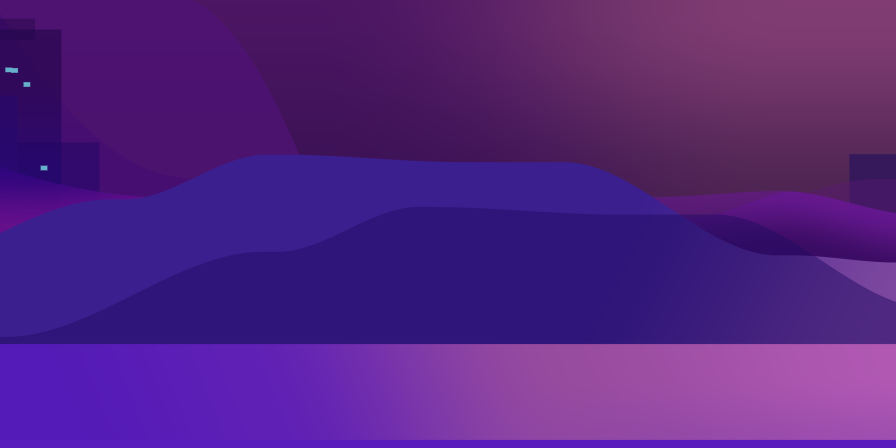
Write a Shadertoy shader that draws this background.

```glsl
// Violet dusk: layered translucent hills, faint city blocks and a glowing foreground band.

// Antialiased coverage of a signed distance, positive inside.
float cover(float d) {
    float soft = 0.7 / iResolution.y;
    return smoothstep(-soft, soft, d);
}

// Coverage of a rectangle between two corners.
float box(vec2 p, vec2 low, vec2 high) {
    vec2 d = min(p - low, high - p);
    return cover(min(d.x, d.y));
}

// Height of the rolling ridge shared by both main hills.
float ridge(float x) {
    return 0.365 + 0.190 * smoothstep(-0.326, 0.247, x)
                 + 0.100 * smoothstep(0.281, 0.594, x)
                 - 0.017 * smoothstep(0.625, 1.04, x)
                 - 0.208 * smoothstep(1.26, 1.734, x)
                 - 0.016 * smoothstep(1.77, 2.0, x);
}

vec3 sky(vec2 p) {
    vec3 dusk = mix(vec3(0.24, 0.07, 0.34), vec3(0.30, 0.085, 0.39), smoothstep(0.6, 1.05, p.y));
    dusk = mix(dusk, vec3(0.30, 0.14, 0.32), smoothstep(1.0, 1.7, p.x));
    float glow = smoothstep(0.7, 1.75, p.x) * smoothstep(0.52, 0.98, p.y);
    return mix(dusk, vec3(0.50, 0.235, 0.45), glow);
}

// Faint slopes behind the left-hand buildings.
vec3 leftSlopes(vec3 col, vec2 p) {
    float dx = max(p.x - 0.43, 0.0);
    float tall = 1.0 - 0.5 * dx - 4.0 * dx * dx;
    col = mix(col, vec3(0.31, 0.07, 0.46), 0.75 * cover(tall - p.y) * step(p.x, 0.8));
    float away = max(0.43 - p.x, 0.0);
    float low = 0.602 + 2.0 * away * away;
    return mix(col, vec3(0.25, 0.04, 0.45), 0.45 * cover(low - p.y) * step(p.x, 0.6));
}

vec3 buildings(vec3 col, vec2 p) {
    vec3 shade = mix(vec3(0.12, 0.02, 0.42), vec3(0.13, 0.02, 0.29), smoothstep(0.6, 0.85, p.y));
    col = mix(col, shade, 0.45 * box(p, vec2(-0.1, 0.911), vec2(0.078, 0.958)));
    col = mix(col, shade, 0.60 * box(p, vec2(-0.1, 0.5), vec2(0.137, 0.934)));
    col = mix(col, shade, 0.50 * box(p, vec2(0.039, 0.5), vec2(0.222, 0.682)));
    col = mix(col, vec3(0.13, 0.03, 0.45), 0.4 * box(p, vec2(-0.1, 0.5), vec2(0.039, 0.786)));
    col = mix(col, vec3(0.17, 0.08, 0.36), 0.75 * box(p, vec2(1.896, 0.5), vec2(2.1, 0.656)));

    // Lit windows
    for (int i = 0; i < 4; i++) {
        float k = float(i);
        vec2 c = vec2(0.0195 + 0.013 * pow(k, 1.64), 0.844 - 0.219 * pow(k / 3.0, 4.7));
        vec2 size = vec2(0.0075, 0.0052);
        col = mix(col, vec3(0.40, 0.69, 0.80), box(p, c - size, c + size));
    }
    return col;
}

// Saturated slopes low on either side.
vec3 sideSlopes(vec3 col, vec2 p) {
    float away = 1.0 - p.x / 0.4;
    float left = 0.558 + 0.07 * away * away;
    vec3 violet = mix(vec3(0.19, 0.02, 0.50), vec3(0.42, 0.06, 0.56),
                      smoothstep(0.0, 0.13, left - p.y + 0.3 * p.x));
    col = mix(col, violet, 0.85 * cover(left - p.y) * step(p.x, 0.5));

    float haze = 0.50 + 0.10 * smoothstep(1.55, 1.95, p.x);
    col = mix(col, vec3(0.36, 0.09, 0.46), 0.4 * cover(haze - p.y) * step(1.4, p.x));

    float right = 0.560 + 0.014 * smoothstep(1.45, 1.75, p.x) - 0.055 * smoothstep(1.74, 2.06, p.x);
    vec3 fade = mix(vec3(0.40, 0.09, 0.57), vec3(0.22, 0.04, 0.39), smoothstep(0.0, 0.13, right - p.y));
    col = mix(col, fade, 0.6 * cover(right - p.y) * step(1.3, p.x));

    float hump = 0.515 + 0.059 * smoothstep(1.55, 1.78, p.x) - 0.055 * smoothstep(1.74, 2.06, p.x);
    return mix(col, fade, 0.75 * cover(hump - p.y) * step(1.3, p.x));
}

// Foreground band, with a thin strip along its foot.
vec3 foreground(vec2 p) {
    float x = p.x + 0.4 * (p.y - 0.12);
    vec3 band = mix(vec3(0.33, 0.105, 0.72), vec3(0.37, 0.125, 0.71), smoothstep(0.1, 0.6, x));
    band = mix(band, vec3(0.59, 0.295, 0.62), smoothstep(0.55, 1.3, x));
    band = mix(band, vec3(0.69, 0.345, 0.70), smoothstep(1.2, 2.05, x));
    band = mix(band, vec3(0.52, 0.25, 0.68), 0.4 * smoothstep(0.16, 0.0, p.y) * smoothstep(0.8, 1.5, p.x));
    return mix(band, vec3(0.35, 0.11, 0.74), cover(0.018 - p.y));
}

void mainImage(out vec4 fragColor, in vec2 fragCoord) {
    // Canvas spans 0..2 across and 0..1 upward.
    vec2 p = fragCoord / iResolution.xy * vec2(2.0, 1.0);

    vec3 col = leftSlopes(sky(p), p);
    col = buildings(col, p);
    col = sideSlopes(col, p);

    // Main hills: the nearer one repeats the ridge as a translucent shade
    float light = smoothstep(1.32, 2.08, p.x + 0.5 * (0.4 - p.y));
    vec3 hill = mix(vec3(0.235, 0.12, 0.56), vec3(0.49, 0.28, 0.62), light);
    col = mix(col, hill, cover(ridge(p.x) - p.y));
    float near = ridge(p.x - 0.339) - 0.117;
    col = mix(col, vec3(0.133, 0.044, 0.39), 0.5 * cover(near - p.y));

    col = mix(col, foreground(p), cover(0.232 - p.y));
    fragColor = vec4(col, 1.0);
}
```
